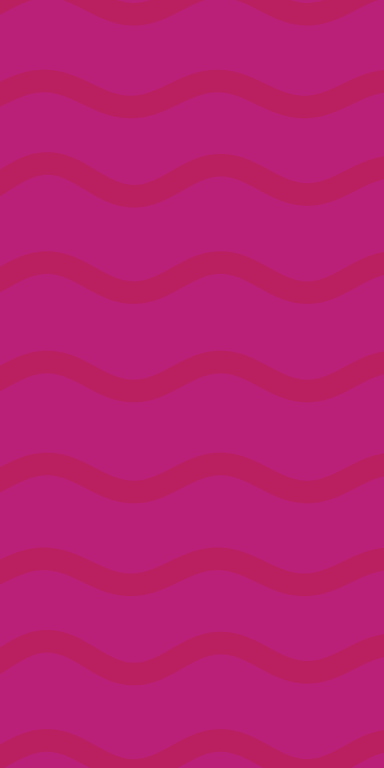
A Shadertoy shader for this pattern:

```glsl
const float TAU = 6.2831853;
const float WAVELENGTH = 0.4518;   // all lengths in canvas widths
const float FIRST_CREST = 0.1224;
const float HALF_WIDTH = 0.0294;
const float GROUP_HEIGHT = 1.2443; // five uneven stripes, then repeat
const int STRIPES = 5;

const vec3 MAGENTA = vec3(0.73, 0.125, 0.47);
const vec3 CRIMSON = vec3(0.73, 0.12, 0.375);

// Per stripe: depth, amplitude, sideways shift, amplitude change along x
const vec4 STRIPE[STRIPES] = vec4[STRIPES](
    vec4(0.0005, 0.0365,  0.000,  0.000),
    vec4(0.2448, 0.0339, -0.008,  0.000),
    vec4(0.4695, 0.0450,  0.002, -0.010),
    vec4(0.7229, 0.0391,  0.000,  0.000),
    vec4(0.9805, 0.0378,  0.000,  0.000));

// Signed offset to the nearest copy of a repeated line
float wrapOffset(float offset, float period) {
    return offset - period * floor(offset / period + 0.5);
}

// Approximate distance to the edge of one wavy stripe, negative inside
float waveStripe(vec2 p, vec4 stripe, float halfWidth) {
    float k = TAU / WAVELENGTH;
    float angle = k * (p.x - FIRST_CREST - stripe.z);
    float amplitude = stripe.y + stripe.w * p.x;
    float offset = p.y - stripe.x + amplitude * cos(angle);
    float slope = amplitude * k * sin(angle);
    return abs(wrapOffset(offset, GROUP_HEIGHT)) / sqrt(1.0 + slope * slope) - halfWidth;
}

void mainImage(out vec4 fragColor, in vec2 fragCoord) {
    // x to the right, y down from the top edge
    vec2 p = vec2(fragCoord.x, iResolution.y - fragCoord.y) / iResolution.x;

    float d = 1e3;
    for (int i = 0; i < STRIPES; i++) {
        d = min(d, waveStripe(p, STRIPE[i], HALF_WIDTH));
    }

    // Soft edge, never thinner than a pixel
    float soft = max(0.0018, 0.75 / iResolution.x);
    float ink = 1.0 - smoothstep(-soft, soft, d);
    fragColor = vec4(mix(MAGENTA, CRIMSON, ink), 1.0);
}
```
